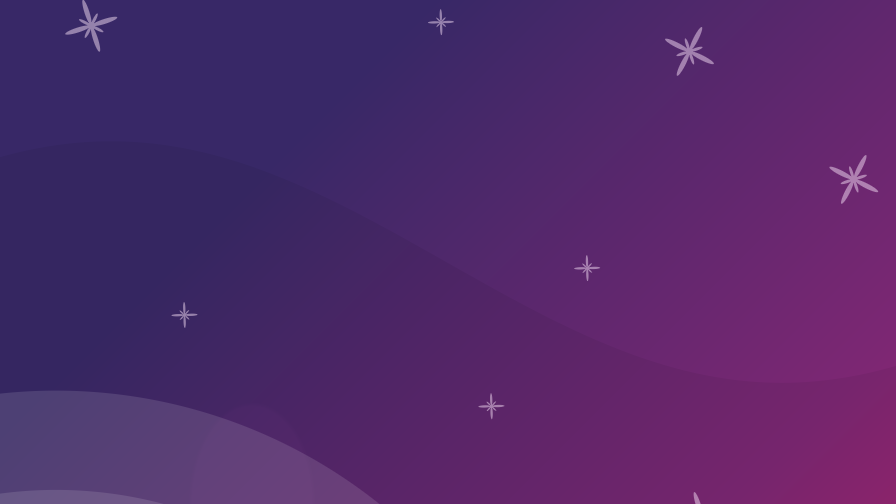
Reproduce this background procedurally as a WebGL 2 fragment shader.

```glsl
#version 300 es
precision highp float;
// Violet night sky with a diagonal glow, a soft wave, pale hills and sparkling stars.

uniform vec2 u_resolution;
out vec4 fragColor;

// All lengths are in canvas heights.
const float PI = 3.14159265;

const vec3 NIGHT = vec3(0.218, 0.157, 0.402);
const vec3 PLUM = vec3(0.490, 0.152, 0.452);
const vec3 ROSE = vec3(0.575, 0.150, 0.445);
const vec3 GLOW_STOPS = vec3(0.856, 2.454, 2.778);

const float WAVE_MID = 0.480;
const float WAVE_HEIGHT = 0.2396;
const float WAVE_CREST_X = 0.220;
const float WAVE_HALF_PERIOD = 1.331;
const float WAVE_SHADE = 0.055;

const vec2 HILL_CENTER = vec2(0.111, -0.803);
const float HILL_RADIUS = 1.028;
const float HILL_STEP = 0.197;
const int HILL_COUNT = 2;
const float HILL_OPACITY = 0.12;

const vec2 MOUND_CENTER = vec2(0.50, 0.0);
const vec2 MOUND_RADII = vec2(0.122, 0.197);
const vec3 MOUND_COLOR = vec3(0.55, 0.25, 0.60);
const float MOUND_OPACITY = 0.06;

const vec3 STAR_COLOR = vec3(0.95, 0.86, 0.95);
const float STAR_OPACITY = 0.5;
const float BIG = 0.054;
const float SMALL = 0.0255;
const int STAR_COUNT = 8;
// Each star: x, y, arm length, rotation.
const vec4 STARS[STAR_COUNT] = vec4[](
    vec4(0.181, 0.949, BIG, 0.31),
    vec4(1.368, 0.898, BIG, -0.47),
    vec4(1.694, 0.644, BIG, -0.47),
    vec4(1.394, -0.028, BIG, 0.31),
    vec4(0.875, 0.956, SMALL, 0.03),
    vec4(0.366, 0.375, SMALL, 0.03),
    vec4(1.165, 0.468, SMALL, 0.03),
    vec4(0.975, 0.194, SMALL, 0.03)
);

float coverage(float dist, float pixel) {
    return clamp(0.5 - dist / pixel, 0.0, 1.0);
}

mat2 rotation(float angle) {
    float c = cos(angle), s = sin(angle);
    return mat2(c, s, -s, c);
}

float ellipseDistance(vec2 p, vec2 radii) {
    float k = length(p / radii);
    float slope = length(p / (radii * radii));
    return slope < 1e-4 ? -min(radii.x, radii.y) : k * (k - 1.0) / slope;
}

// Four leaf-shaped arms, folded into one by symmetry.
float petalDistance(vec2 p, float reach, float halfWidth) {
    p = abs(p);
    if (p.y > p.x) p = p.yx;
    return ellipseDistance(p - vec2(0.52 * reach, 0.0), vec2(0.48 * reach, halfWidth));
}

float starDistance(vec2 p, float reach) {
    float longArms = petalDistance(p, reach, 0.09 * reach);
    float shortArms = petalDistance(rotation(PI / 4.0) * p, 0.5 * reach, 0.055 * reach);
    float core = length(p) - 0.15 * reach;
    return min(core, min(longArms, shortArms));
}

void main() {
    float pixel = 1.0 / u_resolution.y;
    vec2 p = gl_FragCoord.xy * pixel;

    // Diagonal sky gradient
    float along = p.x + 1.0 - p.y;
    vec3 color = mix(NIGHT, PLUM, clamp((along - GLOW_STOPS.x) / (GLOW_STOPS.y - GLOW_STOPS.x), 0.0, 1.0));
    color = mix(color, ROSE, clamp((along - GLOW_STOPS.y) / (GLOW_STOPS.z - GLOW_STOPS.y), 0.0, 1.0));

    // Shaded wave
    float phase = PI * (p.x - WAVE_CREST_X) / WAVE_HALF_PERIOD;
    float wave = WAVE_MID + WAVE_HEIGHT * cos(phase);
    color *= 1.0 - WAVE_SHADE * coverage(p.y - wave, pixel);

    // Faint mound, then concentric hills
    float mound = coverage(ellipseDistance(p - MOUND_CENTER, MOUND_RADII), 4.0 * pixel);
    color = mix(color, MOUND_COLOR, MOUND_OPACITY * mound);
    float hillDistance = length(p - HILL_CENTER) - HILL_RADIUS;
    for (int i = 0; i < HILL_COUNT; i++) {
        float hill = coverage(hillDistance + float(i) * HILL_STEP, pixel);
        color = mix(color, vec3(1.0), HILL_OPACITY * hill);
    }

    // Stars
    for (int i = 0; i < STAR_COUNT; i++) {
        vec4 star = STARS[i];
        vec2 q = rotation(-star.w) * (p - star.xy);
        color = mix(color, STAR_COLOR, STAR_OPACITY * coverage(starDistance(q, star.z), pixel));
    }

    fragColor = vec4(color, 1.0);
}
```
